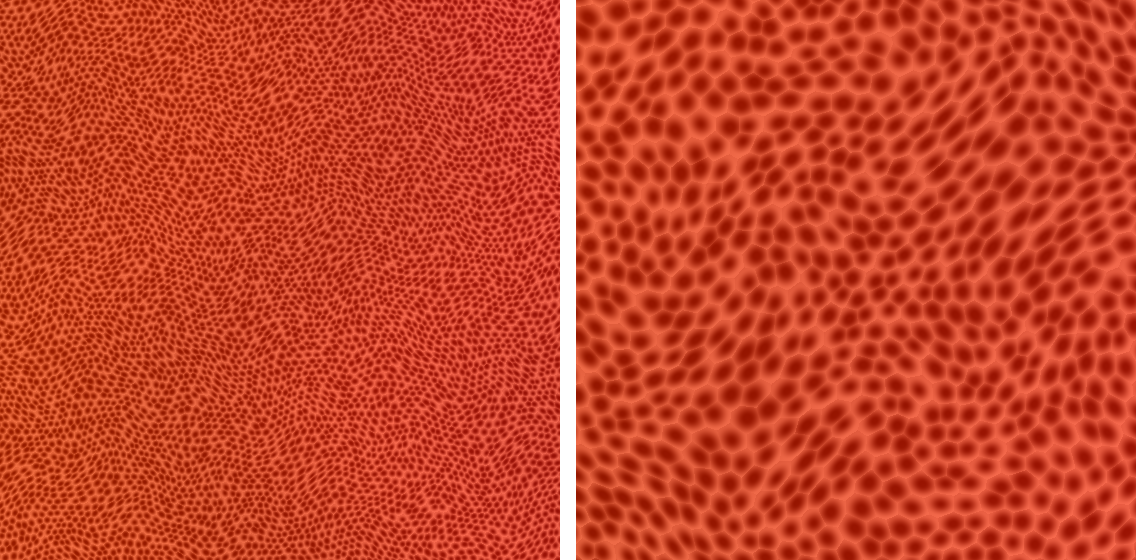
Left: the whole. Right: its middle third, enlarged.
Write a Shadertoy shader that draws this texture.

```glsl
// Pebbled red-orange leather: small soft dark pits ringed by lighter ridges.
// Cellular noise on a jittered, staggered grid gives the pits; layered sines
// bend the rows and vary the tint slowly over the canvas.

const float PITS_ACROSS = 73.0;                 // pits per canvas height
const float ROW_HEIGHT  = 0.866;                // row spacing of a staggered grid
const float JITTER      = 0.36;                 // scatter of pit centres
const float PIT_INNER   = 0.05;                 // radius of the darkest part
const float RIDGE_OUTER = 0.63;                 // radius where the ridge peaks
const float SIZE_SPREAD = 0.10;                 // variation of pit size
const float RELIEF      = 0.16;                 // strength of side lighting
const vec2  LIGHT_SIDE  = vec2(0.45, -0.89);    // lit flank of each pit
const vec3  PIT_COLOR   = vec3(0.60, 0.08, 0.005);
const vec3  RIDGE_COLOR = vec3(0.925, 0.385, 0.27);
const vec3  WARM_SHIFT  = vec3(-0.012, 0.022, -0.030);

vec3 hash3(vec2 cell) {
    vec3 q = fract(cell.xyx * vec3(0.1031, 0.1030, 0.0973));
    q += dot(q, q.yxz + 33.33);
    return fract((q.xxy + q.yzz) * q.zyx);
}

// Bends the straight rows into wandering ones
vec2 bendRows(vec2 p) {
    vec2 bend = 0.80 * sin(p.yx * vec2(0.23, 0.19) + vec2(0.7, 2.1));
    bend += 0.45 * sin(p.yx * vec2(0.41, 0.47) + p * 0.17 + vec2(4.0, 1.3));
    bend += 0.20 * sin(p.yx * vec2(0.93, 0.81) - p * 0.38 + vec2(2.6, 5.2));
    return p + bend;
}

// Offset from the nearest pit centre (xy) and that pit's random value (z)
vec3 nearestPit(vec2 p) {
    float row = floor(p.y / ROW_HEIGHT);
    vec3 nearest = vec3(0.0);
    float best = 1e3;
    for (int j = -1; j <= 1; j++) {
        float y = row + float(j);
        float stagger = 0.5 * mod(y, 2.0);
        float column = floor(p.x - stagger);
        for (int i = -1; i <= 1; i++) {
            vec2 cell = vec2(column + float(i), y);
            vec3 rnd = hash3(cell + 200.0);
            vec2 center = vec2(cell.x + stagger + 0.5, (y + 0.5) * ROW_HEIGHT);
            center += JITTER * (rnd.xy - 0.5);
            vec2 offset = p - center;
            float d = dot(offset, offset);
            if (d < best) {
                best = d;
                nearest = vec3(offset, rnd.z);
            }
        }
    }
    return nearest;
}

void mainImage(out vec4 fragColor, in vec2 fragCoord) {
    vec2 uv = fragCoord / iResolution.y;

    // Pit profile, lit a little from one side
    vec3 pit = nearestPit(bendRows(uv * PITS_ACROSS));
    float radius = length(pit.xy) + SIZE_SPREAD * (pit.z - 0.5);
    float tone = smoothstep(PIT_INNER, RIDGE_OUTER, radius);
    tone += RELIEF * dot(pit.xy, LIGHT_SIDE);
    vec3 color = mix(PIT_COLOR, RIDGE_COLOR, clamp(tone, 0.0, 1.08));

    // Slow drift: more orange at the left, redder toward the upper right
    float drift = 0.9 - 1.3 * uv.x - 0.5 * uv.y * uv.x;
    drift += 0.25 * sin(5.0 * uv.x + 3.0 * uv.y) * sin(4.0 * uv.y + 1.0);
    color += WARM_SHIFT * drift;
    color *= 1.0 + 0.015 * sin(9.0 * uv.x + 2.0 * sin(6.0 * uv.y));

    fragColor = vec4(clamp(color, 0.0, 1.0), 1.0);
}
```
